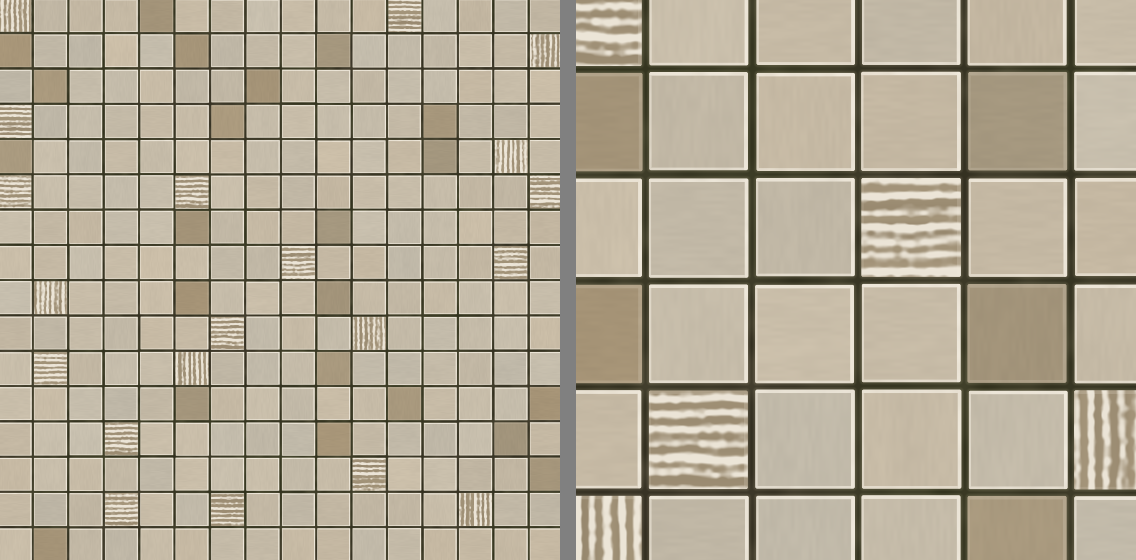
Left: the whole. Right: its middle third, enlarged.
Write a Shadertoy shader that draws this texture.

```glsl
const vec2 TILES = vec2(15.81, 15.87);   // repeats across and down
const vec2 OFFSET = vec2(0.074, 0.070);  // part of the first tile cut off
const float HALF_GAP = 0.034;            // half the joint width, in tiles

const vec3 GROUT_DARK = vec3(0.20, 0.18, 0.13);
const vec3 GROUT_LIGHT = vec3(0.36, 0.33, 0.26);
const vec3 CREAM = vec3(0.77, 0.73, 0.655);
const vec3 TAN = vec3(0.65, 0.59, 0.485);
const vec3 STRIPE_DARK = vec3(0.59, 0.53, 0.43);
const vec3 HIGHLIGHT = vec3(0.95, 0.925, 0.875);

float hash(vec2 p) {
    return fract(sin(dot(p, vec2(127.1, 311.7))) * 43758.5453);
}

float noise(vec2 p) {
    vec2 i = floor(p);
    vec2 f = fract(p);
    f = f * f * (3.0 - 2.0 * f);
    float low = mix(hash(i), hash(i + vec2(1.0, 0.0)), f.x);
    float high = mix(hash(i + vec2(0.0, 1.0)), hash(i + vec2(1.0, 1.0)), f.x);
    return mix(low, high, f.y);
}

// Signed distance to a rounded box, negative inside
float roundedBox(vec2 p, vec2 halfSize, float radius) {
    vec2 q = abs(p) - halfSize + radius;
    return length(max(q, 0.0)) + min(max(q.x, q.y), 0.0) - radius;
}

// One accent at most in every run of five tiles, shifted from row to row
float accentMask(vec2 cell) {
    float k = cell.x + floor(5.0 * hash(vec2(cell.y, 7.3)));
    vec2 run = vec2(floor(k / 5.0), cell.y);
    float slot = floor(4.0 * hash(run + 3.7));
    float chosen = 1.0 - step(0.5, abs(mod(k, 5.0) - slot));
    return chosen * step(0.1, hash(run + 19.1));
}

// Brushed grain running along x
float brushed(vec2 p, float seed) {
    float fine = noise(vec2(p.x * 7.0, p.y * 30.0) + seed);
    float broad = noise(p * vec2(2.0, 5.0) + seed * 1.7);
    return 0.6 * fine + 0.4 * broad - 0.5;
}

// Uneven, worn light lines running along x
vec3 stripedColor(vec2 p, float seed) {
    float bend = 0.25 * noise(vec2(p.x * 3.0, p.y * 4.0) + seed);
    float wave = 0.5 + 0.5 * sin(6.2832 * (p.y * 7.0 + bend + seed));
    float uneven = noise(vec2(seed, p.y * 17.0 + seed));
    float worn = noise(vec2(p.x * 16.0, p.y * 22.0) + seed);
    float line = smoothstep(0.38, 0.82, 0.45 * wave + 0.4 * uneven + 0.28 * worn);
    vec3 base = mix(STRIPE_DARK, TAN, noise(vec2(p.y * 11.0, seed)));
    return mix(base, HIGHLIGHT, line * 0.92);
}

// Light glaze on the rim, strongest at the right and top
float rimLight(vec2 p, vec2 halfSize, float px) {
    vec2 far = halfSize - p;
    vec2 near = halfSize + p;
    vec4 edge = vec4(far, near);
    vec4 width = vec4(0.036, 0.034, 0.022, 0.026);
    vec4 lit = 1.0 - smoothstep(width - 0.5 * px, width + 0.5 * px, edge);
    lit *= vec4(1.0, 0.95, 0.65, 0.75);
    return max(max(lit.x, lit.y), max(lit.z, lit.w));
}

vec3 groutColor(vec2 grid, float edgeDistance) {
    float grime = noise(grid * 5.0);
    float side = 1.0 - smoothstep(0.0, HALF_GAP, edgeDistance);
    vec3 color = mix(GROUT_DARK, GROUT_LIGHT, 0.55 * side + 0.4 * grime);
    vec3 mossy = vec3(-0.01, 0.015, -0.02);
    return color + mossy * noise(grid * 0.7 + 4.0);
}

vec3 tileColor(vec2 cell, vec2 p, vec2 halfSize, float px) {
    float seed = 40.0 * hash(cell + 5.3);
    float tone = hash(cell + 11.9) - 0.5;
    vec2 along = hash(cell + 23.1) < 0.5 ? p : p.yx;
    float accent = accentMask(cell);
    float striped = accent * step(0.5, hash(cell + 31.7));

    vec3 color = mix(CREAM, TAN, accent);
    color *= 1.0 + 0.055 * tone + 0.045 * brushed(along, seed);
    color += vec3(0.012, 0.0, -0.012) * (hash(cell + 47.0) - 0.5) * 2.0;
    color = mix(color, stripedColor(along, seed), striped);

    float rim = rimLight(p, halfSize, px) * mix(0.95, 0.2, accent);
    rim *= 0.8 + 0.2 * noise(p * 9.0 + seed);
    return mix(color, HIGHLIGHT, rim);
}

void mainImage(out vec4 fragColor, in vec2 fragCoord) {
    vec2 grid = fragCoord / iResolution.xy * TILES + OFFSET;
    float px = TILES.y / iResolution.y;
    vec2 cell = floor(grid);

    // Hand-laid tiles: small shifts in position and size
    vec2 shift = 0.012 * (vec2(hash(cell + 61.0), hash(cell + 73.0)) - 0.5);
    vec2 p = grid - cell - 0.5 - shift;
    vec2 halfSize = vec2(0.5 - HALF_GAP - 0.006 * (hash(cell + 89.0) - 0.5));

    float d = roundedBox(p, halfSize, 0.018);
    float cover = 1.0 - smoothstep(-0.5 * px, 0.5 * px, d);
    vec3 color = mix(groutColor(grid, d), tileColor(cell, p, halfSize, px), cover);
    fragColor = vec4(color, 1.0);
}
```
